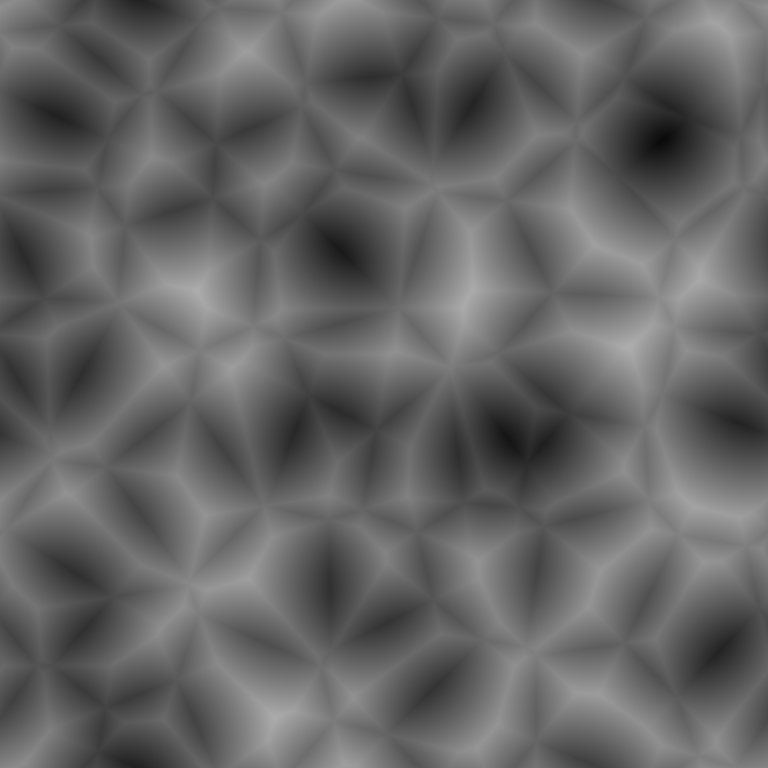
Give the GLSL for this texture, as a WebGL 2 fragment shader.

```glsl
#version 300 es
precision highp float;

uniform vec2 u_resolution;
out vec4 fragColor;

const int CELLS = 7;            // whole cells per tile side
const float JITTER = 1.0;       // seed offset range, in cells
const float BRIGHTNESS = 0.58;  // grey value per cell of distance
const float BLACK_LEVEL = -0.015;
const uint SEED = 17u;

// Integer mixing of a lattice cell into two values in 0..1
vec2 hashCell(ivec2 cell) {
    uvec2 v = uvec2(cell) + uvec2(SEED, SEED * 3u);
    v = v * 1664525u + 1013904u;
    v.x += v.y * 1664525u;
    v.y += v.x * 1664525u;
    v ^= v >> 16u;
    v.x += v.y * 1664525u;
    v.y += v.x * 1664525u;
    v ^= v >> 16u;
    return vec2(v & 0xffffu) / 65535.0;
}

// Wrap a cell index so that opposite tile edges share seeds
ivec2 wrapCell(ivec2 cell) {
    return (cell + 2 * CELLS) % CELLS;
}

// Distance to the second nearest seed, in cells
float secondNearest(vec2 p) {
    ivec2 home = ivec2(floor(p));
    float nearestSq = 1e5;
    float secondSq = 1e5;
    for (int y = -2; y <= 2; y++) {
        for (int x = -2; x <= 2; x++) {
            ivec2 cell = home + ivec2(x, y);
            vec2 offset = 0.5 + JITTER * (hashCell(wrapCell(cell)) - 0.5);
            vec2 toSeed = vec2(cell) + offset - p;
            float distSq = dot(toSeed, toSeed);
            secondSq = min(secondSq, max(nearestSq, distSq));
            nearestSq = min(nearestSq, distSq);
        }
    }
    return sqrt(secondSq);
}

void main() {
    vec2 uv = gl_FragCoord.xy / u_resolution;
    float grey = BLACK_LEVEL + BRIGHTNESS * secondNearest(uv * float(CELLS));
    fragColor = vec4(vec3(clamp(grey, 0.0, 1.0)), 1.0);
}
```
